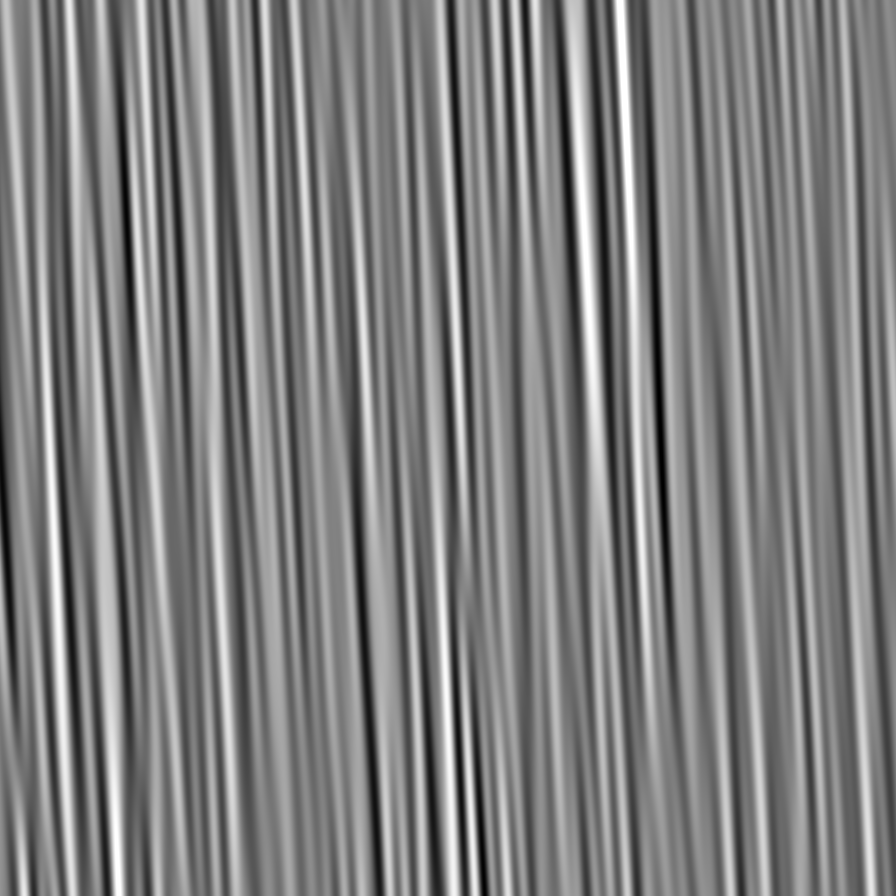
This texture is drawn by a Shadertoy shader. Its source:

```glsl
// Fine grey streaks, like brushed fibres, leaning a little off the vertical.
// Many plane waves with random frequency, tilt and phase are added up,
// which gives smooth band-limited noise stretched along one direction.

const float TAU = 6.2831853;
const int WAVES = 200;

// Integer hash giving four uniform values in 0..1
vec4 hash4(uint n) {
    uvec4 h = n * 747796405u + uvec4(1u, 2u, 3u, 4u) * 2891336453u;
    h = (h ^ (h >> 16u)) * 2246822519u;
    h = (h ^ (h >> 13u)) * 3266489917u;
    h ^= h >> 16u;
    return vec4(h >> 8u) / 16777216.0;
}

// Sum of waves, scaled to zero mean and unit deviation
float streakNoise(vec2 p) {
    float sum = 0.0;
    for (int i = 0; i < WAVES; i++) {
        vec4 a = hash4(uint(2 * i + 17));
        vec4 b = hash4(uint(2 * i + 18));

        // Cycles across the canvas: medium streaks with a tail of fine ones
        float t = (float(i) + a.x) / float(WAVES);
        float frequency = mix(15.0, 62.0, pow(t, 1.35));

        // Bell-shaped spread of directions around the common lean
        float lean = 0.051 + 0.036 * (a.y + a.z + a.w - 1.5);

        sum += cos(TAU * (frequency * (p.x + lean * p.y) + b.x));
    }
    return sum * sqrt(2.0 / float(WAVES));
}

void mainImage(out vec4 fragColor, in vec2 fragCoord) {
    vec2 uv = fragCoord / iResolution.y;
    float grey = 0.5 + 0.165 * streakNoise(uv);
    fragColor = vec4(vec3(clamp(grey, 0.0, 1.0)), 1.0);
}
```
